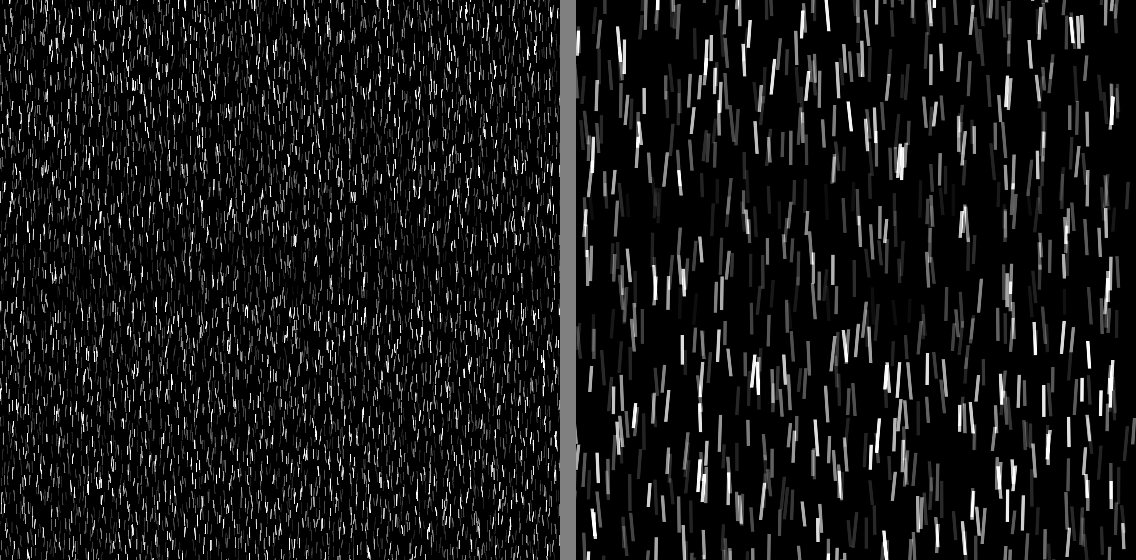
Left: the whole. Right: its middle third, enlarged.
This texture is drawn by a three.js fragment shader. Its source:

```glsl
// Dense field of fine, nearly vertical grey streaks falling on black, like rain.
varying vec2 vUv;

const int LAYERS = 8;
const vec2 GRID = vec2(42.0, 17.0);           // cells per layer, one streak in each
const float HALF_WIDTH = 0.00100;
const vec2 HALF_LENGTH = vec2(0.0070, 0.0112); // shortest, longest
const float MAX_TILT = 0.11;                  // sideways drift per unit of height
const float EDGE = 0.0003;                    // softness of the streak outline
const vec2 MARGIN = vec2(0.0030, 0.0118);     // keeps each streak inside its cell
const float DIMMEST = 0.13;
const float BRIGHTNESS_POWER = 2.2;           // higher gives fewer bright streaks
const vec2 DIM_ROWS = vec2(0.482, 0.545);     // heights of the two faint bands
const float DIM_WIDTH = 0.011;
const float DIM_DEPTH = 0.65;

// Four random values from 0 to 1 for one cell of one layer
vec4 hash4(vec3 cell) {
  vec4 p = fract(cell.xyzx * vec4(0.1031, 0.1030, 0.0973, 0.1099));
  p += dot(p, p.wzxy + 33.33);
  return fract((p.xxyz + p.yzzw) * p.zywx);
}

// Brightness factor that sinks along the two faint horizontal bands
float bandShade(float height) {
  vec2 d = (height - DIM_ROWS) / DIM_WIDTH;
  vec2 dip = exp(-d * d);
  return 1.0 - DIM_DEPTH * max(dip.x, dip.y);
}

// Coverage of a slanted bar centred on the origin
float streakMask(vec2 d, float halfLength, float tilt) {
  vec2 outside = abs(vec2(d.x - tilt * d.y, d.y)) - vec2(HALF_WIDTH, halfLength);
  vec2 cover = 1.0 - smoothstep(-EDGE, EDGE, outside);
  return cover.x * cover.y;
}

// One layer of streaks, jittered in a grid whose columns slide at random
float streakLayer(vec2 uv, float layer) {
  vec2 grid = GRID + vec2(layer, 0.0);
  vec2 cellSize = 1.0 / grid;
  vec2 g = uv * grid + vec2(0.37, 0.61) * layer + 5.0;
  g.y += hash4(vec3(floor(g.x), 91.0, layer)).x;

  vec3 cell = vec3(floor(g), layer * 7.0 + 3.0);
  vec4 place = hash4(cell);
  vec4 look = hash4(cell + vec3(53.0, 29.0, 71.0));

  vec2 room = cellSize - 2.0 * MARGIN;
  vec2 d = (fract(g) - 0.5) * cellSize - (place.xy - 0.5) * room;
  float halfLength = mix(HALF_LENGTH.x, HALF_LENGTH.y, place.z);
  float tilt = (look.x * 2.0 - 1.0) * MAX_TILT;
  float brightness = mix(DIMMEST, 1.0, pow(look.y, BRIGHTNESS_POWER));
  return streakMask(d, halfLength, tilt) * brightness * bandShade(uv.y - d.y);
}

void main() {
  // Overlapping streaks add up to white
  float light = 0.0;
  for (int i = 0; i < LAYERS; i++) {
    light += streakLayer(vUv, float(i));
  }
  gl_FragColor = vec4(vec3(min(light, 1.0)), 1.0);
}
```
